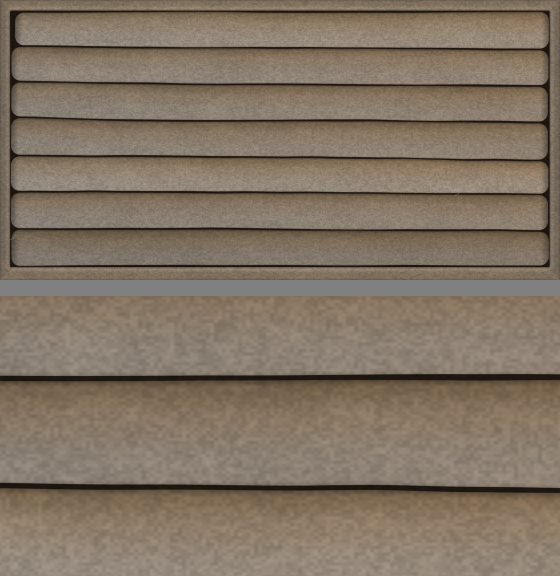
Top: the whole. Bottom: its middle third, enlarged.
A Shadertoy shader for this pattern:

```glsl
const float ROLLS = 7.0;
const vec2 TRAY_MIN = vec2(0.036, 0.046);
const vec2 TRAY_MAX = vec2(1.963, 0.962);
const vec3 GREY = vec3(0.575, 0.535, 0.49);
const vec3 TAN = vec3(0.56, 0.49, 0.415);
const vec3 BROWN = vec3(0.47, 0.395, 0.305);
const vec3 GAP = vec3(0.11, 0.085, 0.065);

float hash(vec2 p) {
    vec3 q = fract(vec3(p.xyx) * 0.1031);
    q += dot(q, q.yzx + 33.33);
    return fract((q.x + q.y) * q.z);
}

float noise(vec2 p) {
    vec2 cell = floor(p), f = fract(p);
    f = f * f * (3.0 - 2.0 * f);
    return mix(mix(hash(cell), hash(cell + vec2(1, 0)), f.x),
               mix(hash(cell + vec2(0, 1)), hash(cell + vec2(1, 1)), f.x), f.y);
}

float boxDistance(vec2 p, vec2 halfSize, float radius) {
    vec2 q = abs(p) - halfSize + radius;
    return length(max(q, 0.0)) + min(max(q.x, q.y), 0.0) - radius;
}

float coverage(float d, float pixel) {
    return 1.0 - smoothstep(-0.7 * pixel, 0.7 * pixel, d);
}

// Height of the sagging seam below roll i
float seamHeight(float i, float x) {
    float height = mix(TRAY_MIN.y + 0.003, TRAY_MAX.y - 0.003, i / ROLLS);
    float inner = sin(3.14159 * i / ROLLS);
    float tilt = -0.009 * inner * (x - 1.0);
    float sag = 0.012 * (noise(vec2(x * 1.6, i * 7.3)) - 0.5);
    float ripple = 0.003 * (noise(vec2(x * 9.0, i * 5.1 + 40.0)) - 0.5);
    return height + tilt + (sag + ripple) * (0.3 + 0.7 * inner);
}

// Nap of the felt: fine fibres over softer mottling
float feltGrain(vec2 p) {
    float fine = noise(p * vec2(210.0, 256.0)) - 0.5;
    float soft = noise(p * vec2(85.0, 120.0) + 31.0) - 0.5;
    float broad = noise(p * vec2(9.0, 16.0) + 73.0) - 0.5;
    return 0.095 * fine + 0.045 * soft + 0.03 * broad;
}

vec3 rollColor(float v, float x, float i) {
    float level = v + 0.1 * (noise(vec2(x * 3.0, i * 4.7)) - 0.5);
    vec3 color = mix(GREY, TAN, smoothstep(0.25, 0.7, level));
    color = mix(color, BROWN, smoothstep(0.64, 0.98, level));
    color *= mix(0.68, 1.0, smoothstep(0.0, 0.1, 1.0 - v));
    color *= mix(0.8, 1.0, smoothstep(0.0, 0.07, v));
    color *= mix(0.94, 1.02, hash(vec2(i, 17.0))) * mix(0.87, 1.0, smoothstep(-0.5, 1.5, i));
    return color * mix(vec3(0.98, 0.99, 1.0), vec3(1.02, 0.99, 0.95), x * 0.5);
}

vec3 drawRoll(vec3 under, vec2 p, float i, float pixel) {
    float low = seamHeight(i, p.x), high = seamHeight(i + 1.0, p.x);
    float gap = 0.0015 + 0.0028 * noise(vec2(p.x * 4.0, i * 9.1));
    float topRoll = step(ROLLS - 1.5, i);
    float left = TRAY_MIN.x + 0.002 + 0.004 * hash(vec2(i, 3.0)) + 0.014 * topRoll;
    float right = TRAY_MAX.x - 0.002 - 0.005 * hash(vec2(i, 8.0));
    vec2 center = 0.5 * vec2(left + right, low + high);
    vec2 halfSize = 0.5 * vec2(right - left, high - low) - vec2(0.0, gap);
    float d = boxDistance(p - center, halfSize, 0.032);
    vec3 color = rollColor((p.y - low) / (high - low), p.x, i);
    float endDistance = min(p.x - left, right - p.x);
    color *= mix(0.7, 1.0, smoothstep(0.0, 0.03, endDistance));
    return mix(under, color, coverage(d, pixel));
}

vec3 frameColor(vec2 p, float d, float width) {
    // Mitred corners separate the side rails from the long rails
    float side = min(p.x, width - p.x);
    float rail = min(p.y, 1.0 - p.y);
    float longRail = smoothstep(-0.003, 0.003, side - rail);
    vec3 color = mix(vec3(0.49, 0.44, 0.38), vec3(0.54, 0.475, 0.40), longRail);
    color *= 0.92 + 0.16 * smoothstep(0.022, 0.006, d);
    color *= mix(0.78, 1.0, smoothstep(0.0, 0.009, d));
    return color * mix(0.86, 1.0, smoothstep(0.0, 0.008, min(side, rail)));
}

// Short curved strands of lint
float lintMask(vec2 p, float width, float pixel) {
    float mask = 0.0;
    for (float k = 0.0; k < 9.0; k++) {
        vec2 center = vec2(hash(vec2(k, 51.0)) * width, 0.1 + 0.8 * hash(vec2(k, 87.0)));
        float angle = 3.14159 * hash(vec2(k, 23.0));
        float reach = 0.006 + 0.018 * pow(hash(vec2(k, 64.0)), 3.0);
        vec2 q = mat2(cos(angle), -sin(angle), sin(angle), cos(angle)) * (p - center);
        q.y -= 12.0 * q.x * q.x;
        float d = length(vec2(max(abs(q.x) - reach, 0.0), q.y)) - 0.0012;
        mask = max(mask, coverage(d, pixel));
    }
    return mask;
}

void mainImage(out vec4 fragColor, in vec2 fragCoord) {
    vec2 p = fragCoord / iResolution.y;
    float pixel = 1.0 / iResolution.y;
    float width = iResolution.x / iResolution.y;
    vec3 color = GAP;
    for (float i = 0.0; i < ROLLS; i++) color = drawRoll(color, p, i, pixel);
    color = mix(color, vec3(0.68, 0.63, 0.56), 0.4 * lintMask(p, width, pixel));

    // Tray rim
    float rim = boxDistance(p - 0.5 * (TRAY_MIN + TRAY_MAX), 0.5 * (TRAY_MAX - TRAY_MIN), 0.006);
    color = mix(frameColor(p, rim, width), color, coverage(rim, pixel));
    color *= 1.0 + 1.7 * feltGrain(p);
    fragColor = vec4(clamp(color, 0.0, 1.0), 1.0);
}
```
